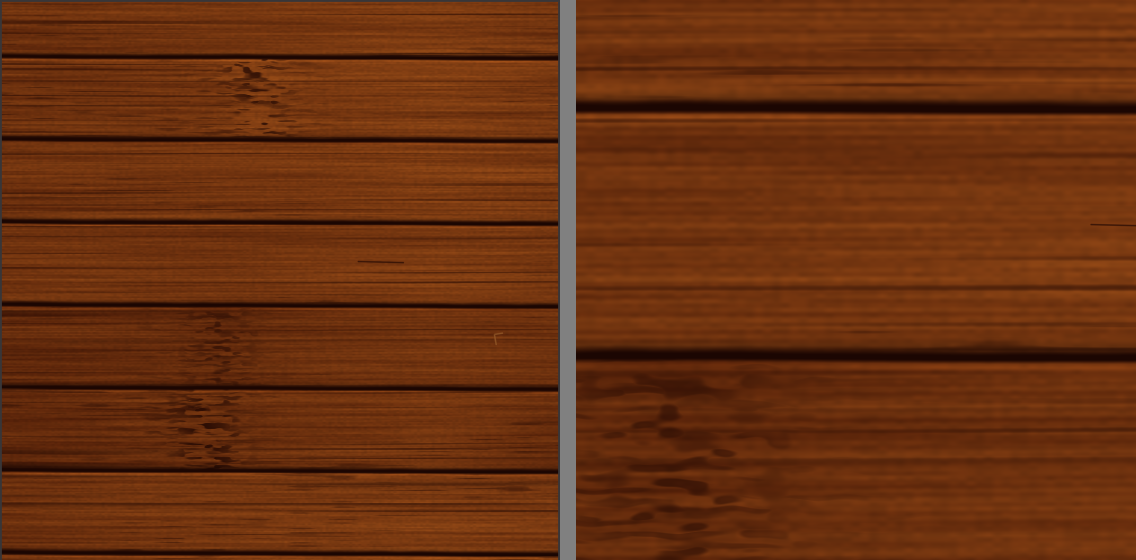
Left, the full canvas; right, a detail of the centre.
Give the GLSL for this texture, as a Shadertoy shader.

```glsl
#define PITCH 0.1477
#define FIRST_GAP 0.0115
#define GAP_TILT 0.004
#define BORDER 0.0032
#define GRAIN_DEPTH 0.55
#define FLECK_DEPTH 0.45
#define GAP_COLOR vec3(0.105, 0.022, 0.008)
#define DEEP vec3(0.15, 0.04, 0.012)
#define SHADE vec3(0.32, 0.12, 0.03)
#define LIGHT vec3(0.54, 0.265, 0.08)
#define BORDER_COLOR vec3(0.22, 0.21, 0.22)

// Bamboo joints: slat index, centre x, strength, brightness lift
const vec4 JOINTS[3] = vec4[3](
    vec4(1.0, 0.370, 1.00, 0.02),
    vec4(2.0, 0.395, 0.65, -0.10),
    vec4(5.0, 0.462, 0.90, 0.22));

float hash(vec2 p) {
    return fract(sin(dot(p, vec2(127.1, 311.7))) * 43758.5453);
}

float noise(vec2 p) {
    vec2 i = floor(p), f = fract(p);
    f = f * f * (3.0 - 2.0 * f);
    return mix(mix(hash(i), hash(i + vec2(1, 0)), f.x),
               mix(hash(i + vec2(0, 1)), hash(i + vec2(1, 1)), f.x), f.y);
}

float bell(float x, float width) {
    return exp(-x * x / (width * width));
}

float segment(vec2 p, vec2 a, vec2 b) {
    vec2 pa = p - a, ba = b - a;
    return length(pa - ba * clamp(dot(pa, ba) / dot(ba, ba), 0.0, 1.0));
}

void mainImage(out vec4 fragColor, in vec2 fragCoord) {
    vec2 uv = fragCoord / iResolution.xy;
    float px = 1.0 / iResolution.y;

    // Slat index and distances to the gaps below and above
    float wobble = 0.0012 * (noise(vec2(uv.x * 7.0, 3.0)) - 0.5);
    float level = (uv.y - FIRST_GAP + GAP_TILT * (uv.x - 0.5) + wobble) / PITCH;
    float slat = floor(level);
    float below = fract(level) * PITCH;
    float above = PITCH - below;

    // Grain coordinates drift slowly and differ on every slat
    vec2 g = vec2(uv.x + slat * 5.37, uv.y + slat * 3.71);
    g.y += 0.003 * (noise(vec2(g.x * 2.5, slat)) - 0.5);
    float broad = noise(g * vec2(1.2, 55.0));
    float fine = noise(g * vec2(2.5, 190.0));
    float fiber = noise(g * vec2(8.0, 380.0));
    float patches = noise(g * vec2(4.0, 9.0));

    // Brightness: darker lower middle slats and left side
    float tone = 0.73 - 0.36 * bell(slat - 1.5, 1.0) + 0.04 * (hash(vec2(slat, 4.0)) - 0.5);
    tone += 0.34 * (uv.x - 0.5) - 0.2 * smoothstep(0.75, 1.0, uv.x);
    tone += 0.2 * (broad - 0.5) + 0.42 * (fine - 0.5) + 0.36 * (fiber - 0.5);
    tone += 0.14 * (patches - 0.5);

    // Thin dark grain lines and short flecks
    float lines = smoothstep(0.6, 0.95, noise(g * vec2(1.3, 230.0) + 31.0));
    lines *= smoothstep(0.15, 0.7, noise(g * vec2(2.0, 30.0) + 7.0));
    float flecks = smoothstep(0.66, 0.92, noise(g * vec2(13.0, 290.0) + 53.0));
    flecks *= smoothstep(0.45, 0.8, noise(g * vec2(3.0, 14.0) + 19.0));
    float dark = max(GRAIN_DEPTH * lines, FLECK_DEPTH * flecks);

    // Joints: dense dashes in the core, finer streaks around it
    for (int i = 0; i < 3; i++) {
        vec4 joint = JOINTS[i];
        float onSlat = 1.0 - step(0.5, abs(slat - joint.x));
        float dx = uv.x - joint.y + 0.025 * (noise(vec2(g.y * 90.0, 2.0)) - 0.5);
        float core = onSlat * bell(dx, 0.06);
        float halo = onSlat * bell(dx + 0.015, 0.12);
        vec2 q = g + vec2(0.0, 0.003 * noise(g * 60.0));
        float dashes = smoothstep(0.5, 0.78, noise(q * vec2(62.0, 200.0)));
        float streaks = smoothstep(0.56, 0.86, noise(q * vec2(28.0, 270.0) + 11.0));
        tone += joint.w * core;
        dark = max(dark, joint.z * max(0.9 * dashes * core, 0.6 * streaks * halo));
    }

    vec3 color = mix(SHADE, LIGHT, clamp(tone, -0.25, 1.1));
    color = mix(color, DEEP, dark);

    // Fine pore speckle
    color *= 0.94 + 0.12 * noise(uv * vec2(190.0, 330.0));

    // Split in the fourth slat and a pale scratch on the third
    float split = segment(uv, vec2(0.64, 0.533), vec2(0.72, 0.531));
    color = mix(color, DEEP, 0.75 * (1.0 - smoothstep(0.0, 1.5 * px, split)));
    float scratch = min(segment(uv, vec2(0.886, 0.385), vec2(0.883, 0.402)),
                        segment(uv, vec2(0.884, 0.403), vec2(0.897, 0.405)));
    color = mix(color, vec3(0.6, 0.37, 0.17), 0.7 * (1.0 - smoothstep(0.0, 1.5 * px, scratch)));

    // Lit upper edge, rounded lower edge and the gap itself
    float worn = noise(vec2(uv.x * 28.0, slat * 9.0));
    color += vec3(0.12, 0.065, 0.02) * bell(above - 0.0064, 0.002) * (0.35 + 0.65 * worn);
    color *= mix(0.8, 1.0, smoothstep(0.004, 0.012, below));
    float gap = 1.0 - smoothstep(0.001, 0.0065 + px, below + 0.001 * worn);
    gap = max(gap, 1.0 - smoothstep(0.0015, 0.0042 + px, above));
    color = mix(color, GAP_COLOR, gap);

    // Thin frame on the left, right and top
    float edge = min(min(uv.x, 1.0 - uv.x), 1.0 - uv.y);
    color = mix(BORDER_COLOR, color, smoothstep(BORDER - 0.5 * px, BORDER + 0.5 * px, edge));

    fragColor = vec4(color, 1.0);
}
```
